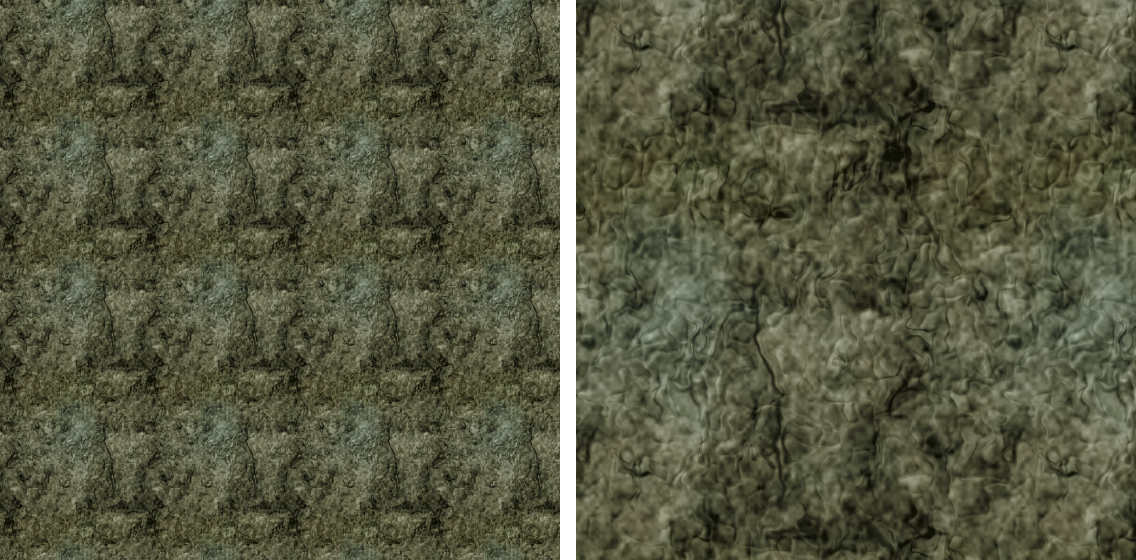
Left, the full canvas; right, a detail of the centre.
This texture is drawn by a Shadertoy shader. Its source:

```glsl
// Weathered, mossy rock face tiled in a grid, with pale lichen, fractures and grain.

const vec2 REPEATS = vec2(3.94);             // tiles across and down
const vec3 SHADOW = vec3(0.16, 0.16, 0.11);
const vec3 PALE = vec3(0.56, 0.565, 0.475);
const float MID_WARMTH = 0.03;               // blue removed from middle tones
const vec3 LICHEN_TINT = vec3(-0.030, 0.008, 0.030);
const vec3 OCHRE_TINT = vec3(0.008, 0.004, -0.022);
const vec3 UMBER_TINT = vec3(0.010, -0.002, -0.004);
const float BASE_TONE = 0.352;
const float PATCHES = 0.78;                  // strength of broad light and dark areas
const float MOTTLE = 0.30;                   // strength of stains
const float RELIEF = 0.62;                   // strength of slanted light
const float GRAIN = 0.30;                    // strength of fine speckle
const float FISSURE = 0.17;                  // darkness of hairline fissures
const float CRACK_WIDTH = 0.008;             // in tile units
const vec2 LIGHT_STEP = vec2(-0.007, -0.009);

float hash(vec2 p, float seed) {
    uvec3 q = uvec3(vec3(p, seed) + 0.5) * uvec3(1597u, 3812u, 2741u);
    uint n = (q.x ^ (q.y * 7919u) ^ q.z) * 747796u + 28913u;
    n = ((n >> 15u) ^ n) * 73244475u;
    n = ((n >> 16u) ^ n) * 73244475u;
    n = (n >> 16u) ^ n;
    return float(n & 65535u) / 65535.0;
}

// Value noise that wraps after one tile; freq must be whole numbers.
float noise(vec2 t, vec2 freq, float seed) {
    vec2 p = t * freq, i = floor(p), f = p - i;
    f = f * f * (3.0 - 2.0 * f);
    vec2 a = mod(i, freq), b = mod(i + 1.0, freq);
    return mix(mix(hash(a, seed), hash(vec2(b.x, a.y), seed), f.x),
               mix(hash(vec2(a.x, b.y), seed), hash(b, seed), f.x), f.y);
}

float fbm(vec2 t, vec2 freq, float seed) {
    float sum = 0.0, amp = 0.53;
    for (int i = 0; i < 4; i++) {
        sum += amp * noise(t, freq, seed + float(i));
        freq *= 2.0;
        amp *= 0.5;
    }
    return sum;
}

// Height of the stone: lumps cut by creases of two sizes.
float height(vec2 t) {
    float coarse = abs(2.0 * noise(t, vec2(17.0, 13.0), 21.0) - 1.0);
    float fine = abs(2.0 * noise(t, vec2(41.0, 31.0), 22.0) - 1.0);
    return 0.5 * fbm(t, vec2(15.0, 12.0), 11.0) + 0.25 * sqrt(coarse) + 0.25 * sqrt(fine);
}

// Thin dark lines along the middle level of a noise.
float fissure(vec2 t, vec2 freq, float seed) {
    return 1.0 - smoothstep(0.0, 0.15, abs(noise(t, freq, seed) - 0.5));
}

vec2 wrapped(vec2 d) { return d - round(d); }

float patchAt(vec2 t, vec2 center, vec2 radius) {
    vec2 d = wrapped(t - center) / radius;
    return exp(-dot(d, d));
}

// Fracture from a to b, tapering at its ends.
float crack(vec2 t, vec2 a, vec2 b, float width) {
    vec2 halfway = 0.5 * (b - a), d = wrapped(t - 0.5 * (a + b));
    float along = clamp(dot(d, halfway) / dot(halfway, halfway), -1.0, 1.0);
    float soft = width + 0.7 * REPEATS.y / iResolution.y;
    float gap = length(d - along * halfway);
    return (1.0 - smoothstep(0.1 * width, soft, gap)) * (1.0 - 0.6 * along * along);
}

void mainImage(out vec4 fragColor, in vec2 fragCoord) {
    vec2 uv = fragCoord / iResolution.xy;
    vec2 t = vec2(uv.x, 1.0 - uv.y) * REPEATS;   // tile space, y runs down
    vec2 wobble = vec2(fbm(t, vec2(9.0), 41.0), fbm(t, vec2(9.0), 51.0)) - 0.5;
    vec2 jitter = vec2(noise(t, vec2(37.0), 45.0), noise(t, vec2(37.0), 55.0)) - 0.5;
    vec2 rough = t + 0.24 * wobble + 0.05 * jitter;
    vec2 bent = t + 0.07 * wobble + 0.022 * jitter;

    // Broad patches of light and dark
    float lichen = patchAt(rough, vec2(0.54, 0.05), vec2(0.17, 0.20));
    float ochre = patchAt(rough, vec2(0.47, 0.74), vec2(0.38, 0.16));
    float broad = 0.14 * lichen - 0.025 * ochre;
    broad += 0.12 * patchAt(rough, vec2(0.42, 0.31), vec2(0.15, 0.12));
    broad += 0.06 * patchAt(rough, vec2(0.91, 0.18), vec2(0.10, 0.12));
    broad += 0.14 * patchAt(rough, vec2(0.95, 0.63), vec2(0.07, 0.035));
    broad -= 0.08 * patchAt(rough, vec2(0.09, 0.54), vec2(0.13, 0.38));
    broad -= 0.11 * patchAt(rough, vec2(0.78, 0.53), vec2(0.18, 0.05));

    // Stains, slanted light and grain
    float stain = fbm(bent, vec2(11.0, 9.0), 61.0) - 0.5;
    float tone = BASE_TONE + PATCHES * broad + MOTTLE * stain;
    tone += RELIEF * (height(bent) - height(bent + LIGHT_STEP));
    float speckle = 0.6 * noise(t, vec2(67.0, 59.0), 71.0) + 0.4 * noise(t, vec2(113.0, 103.0), 72.0);
    tone += GRAIN * (speckle - 0.5);

    // Hairline fissures, present only in places
    float worn = smoothstep(0.40, 0.75, noise(t, vec2(13.0, 11.0), 75.0));
    float hair = max(fissure(bent, vec2(23.0, 15.0), 76.0), 0.8 * fissure(bent, vec2(35.0, 19.0), 77.0));
    tone -= FISSURE * worn * hair;

    // Long fractures, broken along their length
    vec2 torn = t + 0.05 * wobble + 0.02 * jitter;
    float cut = crack(torn, vec2(0.69, -0.14), vec2(0.82, 0.40), CRACK_WIDTH);
    cut = max(cut, crack(torn, vec2(0.78, 0.31), vec2(0.80, 0.52), CRACK_WIDTH));
    cut = max(cut, crack(torn, vec2(0.62, 0.57), vec2(0.92, 0.54), 1.4 * CRACK_WIDTH));
    cut = max(cut, crack(torn, vec2(0.92, 0.59), vec2(0.97, 0.51), CRACK_WIDTH));
    cut = max(cut, crack(torn, vec2(0.97, 0.51), vec2(1.05, 0.60), CRACK_WIDTH));
    cut = max(cut, 0.7 * crack(torn, vec2(0.09, 0.68), vec2(0.18, 0.97), CRACK_WIDTH));
    cut = max(cut, 0.7 * crack(torn, vec2(0.38, -0.08), vec2(0.39, 0.15), CRACK_WIDTH));
    cut *= smoothstep(0.1, 0.6, noise(t, vec2(29.0), 79.0));
    tone = mix(tone, 0.09, 0.85 * cut);

    // Colour ramp with mineral tints
    float level = (clamp(tone, 0.06, 0.74) - 0.16) / 0.40;
    vec3 color = mix(SHADOW, PALE, level);
    color.b -= MID_WARMTH * max(0.0, 4.0 * level * (1.0 - level));
    color += LICHEN_TINT * lichen + OCHRE_TINT * ochre;
    color += UMBER_TINT * 2.0 * (noise(t, vec2(19.0), 81.0) - 0.5);
    fragColor = vec4(clamp(color, 0.0, 1.0), 1.0);
}
```
